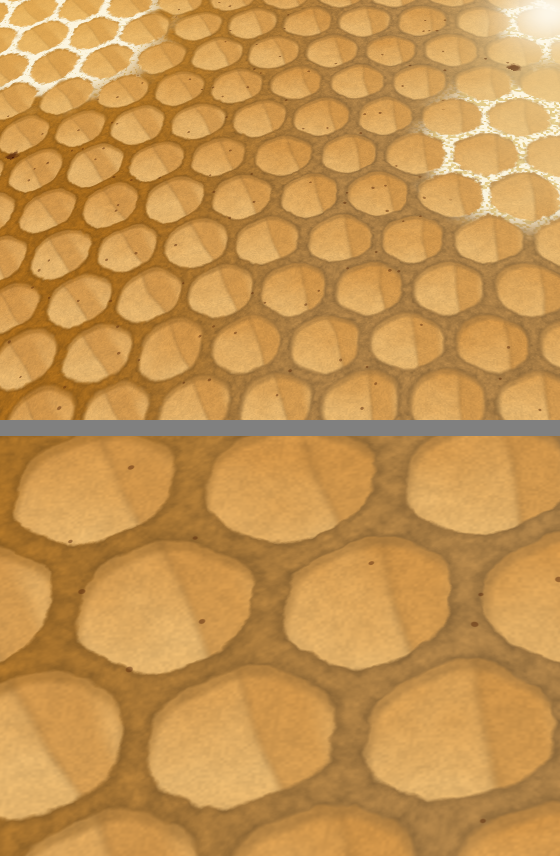
Top, the full canvas; bottom, a detail of the centre.
This pattern is drawn by a Shadertoy shader. Its source:

```glsl
// Backlit honeycomb seen at a slant: a hexagonal lattice under perspective,
// with rounded holes, creased cell floors, waxy walls and sunlit rims.
// Noise roughens the wax; a hash varies each cell and scatters specks.

#define BEND 0.0576      // sag of the rows toward the left
#define SQUEEZE 0.0864   // narrowing of the columns toward the left
#define HORIZON 1.736    // distance of the horizon above the top edge
#define CELL 0.075       // cell width per unit of depth
#define ROWS 47.64       // row density
#define HOLE 0.422       // inner radius of a hole, in cell widths
#define CORNER 0.30      // corner rounding of a hole
#define WALL_WARM vec3(0.64, 0.41, 0.11)
#define WALL_GREY vec3(0.66, 0.49, 0.27)
#define AMBER vec3(0.82, 0.58, 0.28)
#define HONEY vec3(0.89, 0.70, 0.42)
#define CREAM vec3(1.0, 0.98, 0.90)

float hash(vec2 p) {
    vec3 q = fract(vec3(p.xyx) * 0.1031);
    q += dot(q, q.yzx + 33.33);
    return fract((q.x + q.y) * q.z);
}

float noise(vec2 p) {
    vec2 i = floor(p), f = fract(p);
    f = f * f * (3.0 - 2.0 * f);
    return mix(mix(hash(i), hash(i + vec2(1, 0)), f.x),
               mix(hash(i + vec2(0, 1)), hash(i + vec2(1, 1)), f.x), f.y);
}

float fbm(vec2 p) {
    float sum = 0.0, amp = 0.5;
    for (int i = 0; i < 4; i++) {
        sum += amp * noise(p);
        p = p * 2.03 + 17.0;
        amp *= 0.5;
    }
    return sum;
}

// Signed distance to a pointy-topped hexagon with rounded corners.
float roundHex(vec2 p, float r, float corner) {
    const vec3 k = vec3(-0.866, 0.5, 0.577);
    r -= corner;
    p = abs(p.yx);
    p -= 2.0 * min(dot(k.xy, p), 0.0) * k.xy;
    p -= vec2(clamp(p.x, -k.z * r, k.z * r), r);
    return length(p) * sign(p.y) - corner;
}

float spot(vec2 p, vec2 center, vec2 radius) {
    return 1.0 - smoothstep(0.65, 1.05, length((p - center) / radius));
}

float glow(vec2 p, vec2 center, vec2 radius) {
    vec2 d = (p - center) / radius;
    return exp(-dot(d, d));
}

// Canvas position (y down) to lattice coordinates, one unit per cell width.
vec2 toComb(vec2 p, out float depth) {
    float x = p.x - 0.776;
    x -= SQUEEZE * x * x;
    depth = p.y - BEND * (p.x - 0.9375) * (p.x - 0.9375) + HORIZON;
    return vec2((x - 0.304) / (CELL * depth) + 1.59,
                0.866 * (ROWS / depth - 18.69));
}

// Center of the nearest cell of the hexagonal lattice.
vec2 cellCenter(vec2 q) {
    const vec2 grid = vec2(1.0, 1.73205);
    vec2 a = round(q / grid) * grid;
    vec2 b = (round(q / grid - 0.5) + 0.5) * grid;
    return distance(q, a) < distance(q, b) ? a : b;
}

void mainImage(out vec4 fragColor, in vec2 fragCoord) {
    vec2 p = vec2(fragCoord.x, iResolution.y - fragCoord.y) / iResolution.y;
    float depth;
    vec2 q = toComb(p, depth);
    float pixel = 1.0 / (iResolution.y * CELL * depth);
    float blur = pixel + 0.006 + 0.035 * abs(p.y - 0.45);

    // Uneven lattice and per-cell variation
    q += 0.07 * (vec2(noise(q * 2.3), noise(q * 2.3 + 41.0)) - 0.5);
    vec2 center = cellCenter(q);
    vec2 id = round(center * vec2(2.0, 1.1547)) + 60.0;
    float vary = hash(id);
    vec2 l = q - center;
    float grain = fbm(q * 14.0);

    // Sunlit regions
    float litRight = spot(p, vec2(1.25, 0.36), vec2(0.29, 0.21));
    float litLeft = spot(p, vec2(0.10, 0.04), vec2(0.34, 0.24));
    float lit = max(max(litRight, litLeft), spot(p, vec2(1.30, 0.04), vec2(0.13, 0.12)));

    // Hole outline and the floor shifted behind it
    float radius = HOLE + 0.02 * (vary - 0.5) + 0.035 * lit;
    float hole = roundHex(l, radius, CORNER) + 0.05 * (grain - 0.47);
    float back = roundHex(l + vec2(-0.02, 0.06), radius, CORNER);

    // Floor: light from below, a leaning crease and an amber facet beside it
    float lean = mix(0.85, 0.05, smoothstep(0.0, 1.2, p.x));
    float t = l.x + lean * l.y - mix(-0.05, 0.13, smoothstep(0.0, 0.6, p.x));
    t += 0.08 * (vary - 0.5);
    float facet = smoothstep(-0.03, 0.03, t) * (1.0 - smoothstep(0.22, 0.36, t));
    float light = 0.58 - 1.2 * l.y + 0.6 * (fbm(q * 3.0) - 0.47) + 0.5 * (vary - 0.5);
    vec3 ground = mix(AMBER, HONEY, clamp(light, 0.0, 1.0));
    ground = mix(ground, AMBER * 0.97, 0.7 * facet);
    ground *= 1.0 - 0.07 * exp(-t * t / 0.0008);
    ground *= 1.0 + 0.10 * (grain - 0.47) + 0.07 * (noise(q * 55.0) - 0.5);

    // Walls: warm at the left, greyer elsewhere, paler along the ridge
    vec3 wall = mix(WALL_WARM, WALL_GREY, smoothstep(0.2, 0.85, p.x + 0.25 * (p.y - 0.5)));
    wall *= 0.90 + 0.11 * smoothstep(0.0, 0.07, hole);
    wall *= 1.0 + 0.26 * (grain - 0.47) + 0.08 * (noise(q * 45.0) - 0.5);
    ground = mix(ground, mix(wall, ground, 0.55), smoothstep(-0.04, 0.02, back));
    vec3 color = mix(ground, wall, smoothstep(-blur, blur, hole));

    // Golden glow at the upper left, pale haze at the upper right
    color = mix(color, vec3(0.95, 0.74, 0.36), 0.45 * glow(p, vec2(0.05, 0.0), vec2(0.40, 0.24)));
    color = mix(color, vec3(0.95, 0.84, 0.60), 0.65 * glow(p, vec2(1.33, 0.16), vec2(0.26, 0.30)));

    // Bright broken rims along the hole edges, with a darker core
    float rim = smoothstep(-0.02 - blur, 0.015, hole + 0.06 * (grain - 0.5));
    rim *= lit * smoothstep(0.2, 0.5, noise(q * 2.7 + 9.0) + 0.25 * lit);
    float fleck = noise(q * 28.0);
    vec3 shine = mix(CREAM * vec3(0.90, 0.82, 0.60), CREAM, smoothstep(0.2, 0.6, fleck + 0.3 * litLeft));
    color = mix(color, shine, 0.95 * rim);

    // Fine specks, and rare brown stains below a cell
    vec2 dust = floor(q * 9.0);
    vec2 offset = fract(q * 9.0) - 0.3 - 0.4 * vec2(hash(dust + 90.0), hash(dust + 170.0));
    float size = 0.05 + 0.07 * hash(dust + 310.0);
    float speck = step(0.975, hash(dust + 250.0)) * (1.0 - smoothstep(size, size + 0.05 + 9.0 * pixel, length(offset)));
    float stain = step(0.96, hash(id + 31.0)) * (1.0 - smoothstep(0.05, 0.13, length(l + vec2(0.05, 0.47)) + 0.1 * (grain - 0.5)));
    color = mix(color, vec3(0.36, 0.17, 0.05), (0.5 * speck + 0.8 * stain) * (1.0 - lit));

    // Sun flare in the corner
    color = mix(color, vec3(1.0, 0.98, 0.93), 0.95 * glow(p, vec2(1.31, 0.03), vec2(0.11, 0.08)));
    fragColor = vec4(color, 1.0);
}
```
